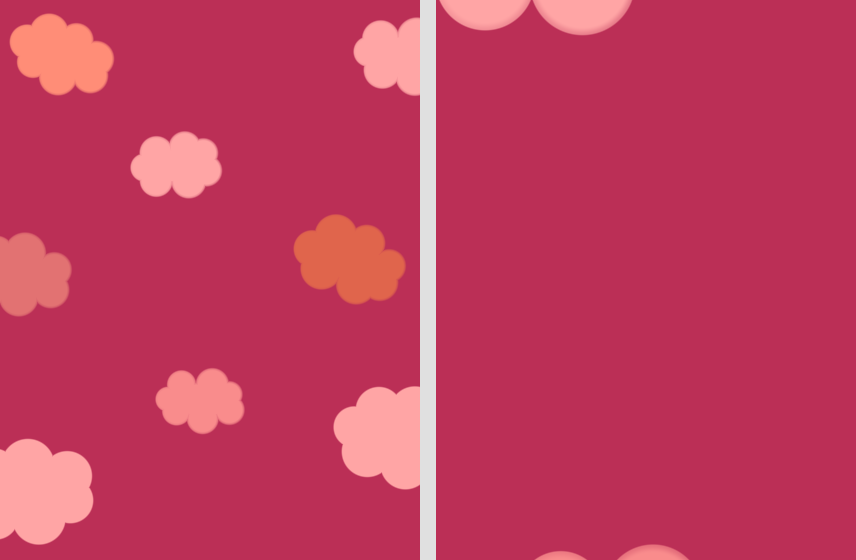
Left, the full canvas; right, a detail of the centre.
This pattern is drawn by a Shadertoy shader. Its source:

```glsl
#define BACKDROP vec3(0.733, 0.184, 0.337)
#define CLOUDS 8
#define LOBES 7
#define ROW_STEP 0.195
#define TOP_ROW 0.90
#define EDGE_SIZE 0.098
#define MIDDLE_SIZE 0.085
#define RIM_WIDTH 0.005
#define RIM_FADE 0.45

const vec3 PINK = vec3(1.0, 0.647, 0.647);
const vec3 PEACH = vec3(1.0, 0.553, 0.467);
const vec3 ROSE = vec3(0.885, 0.447, 0.447);
const vec3 RUST = vec3(0.88, 0.395, 0.298);
const vec3 CORAL = vec3(0.975, 0.548, 0.55);
const vec3 TINTS[CLOUDS] = vec3[](PEACH, PINK, PINK, ROSE, RUST, CORAL, PINK, PINK);

// Per column (left, right, middle): base x, sideways sway, lift of lower rows
const vec3 COLUMN_X = vec3(0.06, 0.675, 0.338);
const vec3 COLUMN_SWAY = vec3(0.05, 0.05, -0.022);
const vec3 COLUMN_LIFT = vec3(0.0, 0.025, -0.03);

float hash(vec2 v) {
    return fract(sin(dot(v, vec2(127.1, 311.7))) * 4375.85);
}

mat2 rotation(float a) {
    return mat2(cos(a), -sin(a), sin(a), cos(a));
}

// Distance to a cloud of unit half width: oval core ringed by round lobes
float cloudDistance(vec2 q, float seed) {
    vec2 core = vec2(0.68, 0.37);
    float d = (length(q / core) - 1.0) * core.y;
    for (int j = 0; j < LOBES; j++) {
        vec2 key = vec2(seed, float(j));
        float wobble = hash(key) - 0.5;
        float angle = 6.2832 * (float(j) + 0.5 + 0.3 * wobble) / float(LOBES);
        float radius = 0.28 + 0.06 * abs(sin(angle)) + 0.07 * (hash(key + 7.3) - 0.5);
        vec2 center = core * vec2(cos(angle), sin(angle));
        d = min(d, length(q - center) - radius);
    }
    return d;
}

void mainImage(out vec4 fragColor, in vec2 fragCoord) {
    vec2 p = fragCoord / iResolution.y;
    p.x += 0.5 * (0.75 - iResolution.x / iResolution.y);
    float pixel = 1.0 / iResolution.y;
    vec3 color = BACKDROP;

    for (int i = 0; i < CLOUDS; i++) {
        // Staggered layout: two clouds at the sides, then one in the middle
        int column = i % 3;
        float band = float(i / 3);
        float row = 2.0 * band + (column == 2 ? 1.0 : 0.0);
        float sway = cos((2.2 + 0.7 * float(column)) * band);
        vec2 center = vec2(COLUMN_X[column] + COLUMN_SWAY[column] * sway,
                           TOP_ROW - ROW_STEP * row + COLUMN_LIFT[column] * band * band);

        float size = column == 2 ? MIDDLE_SIZE : EDGE_SIZE + 0.008 * band * band;
        float tilt = 0.12 + 0.22 * cos(1.6 * float(i));
        vec2 q = rotation(-tilt) * (center - p) / -size;
        float d = cloudDistance(q, float(i) + 1.0) * size;

        // Crisp outline with a faint faded rim, strongest on the right
        float cover = smoothstep(pixel, -pixel, d);
        float side = 0.6 + 0.4 * clamp(q.x, -1.0, 1.0);
        float fade = band < 2.0 ? RIM_FADE * side : 0.0;
        cover *= 1.0 - fade * smoothstep(-RIM_WIDTH, 0.0, d);
        color = mix(color, TINTS[i], cover);
    }
    fragColor = vec4(color, 1.0);
}
```
